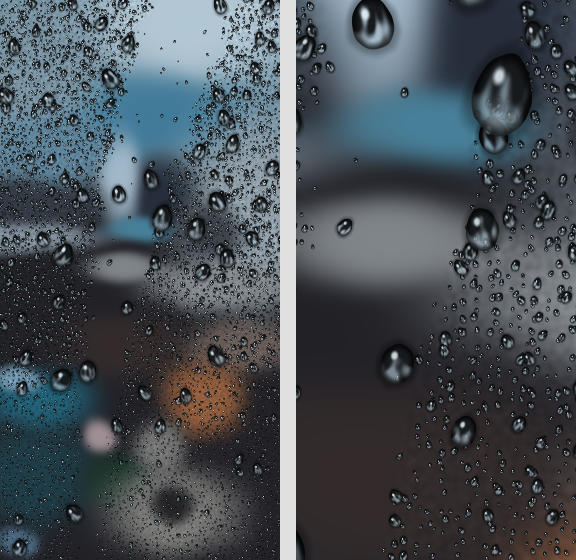
Left: the whole. Right: its middle third, enlarged.
Write a Shadertoy shader that draws this texture.

```glsl
// Rain drops on a window in front of a defocused city at dusk.
// Soft colour blobs build the scene; four jittered grids of lens-like drops,
// from fine mist to large beads, cover it except along a wiped, curved track.

#define MIST_CELLS 72.0
#define SMALL_CELLS 38.0
#define MEDIUM_CELLS 20.0
#define LARGE_CELLS 8.0
#define SCENE_WARP 0.035
#define RIM_DARKNESS 0.75
#define SHADOW 0.30
#define SKY_LIGHT vec3(0.71, 0.80, 0.85)
#define DROP_DARK vec3(0.09, 0.10, 0.11)

vec2 hash2(vec2 p) {
    vec3 q = fract(p.xyx * vec3(0.1031, 0.1030, 0.0973));
    q += dot(q, q.yzx + 33.33);
    return fract((q.xx + q.yz) * q.zy);
}

float gradientNoise(vec2 p) {
    vec2 i = floor(p), f = fract(p);
    vec2 u = f * f * f * (f * (f * 6.0 - 15.0) + 10.0);
    vec2 e = vec2(0.0, 1.0);
    float a = dot(hash2(i) * 2.0 - 1.0, f);
    float b = dot(hash2(i + e.yx) * 2.0 - 1.0, f - e.yx);
    float c = dot(hash2(i + e.xy) * 2.0 - 1.0, f - e.xy);
    float d = dot(hash2(i + e.yy) * 2.0 - 1.0, f - e.yy);
    return mix(mix(a, b, u.x), mix(c, d, u.x), u.y);
}

// Flat-topped soft ellipse of colour
void blob(inout vec3 col, vec2 p, vec2 center, vec2 size, vec3 tint) {
    vec2 d = (p - center) / size;
    float s = dot(d, d);
    col = mix(col, tint, exp(-s * s));
}

vec3 blurredCity(vec2 p) {
    p += SCENE_WARP * vec2(gradientNoise(p * 5.0), gradientNoise(p * 5.0 + 40.0));
    vec3 c = mix(vec3(0.13, 0.13, 0.15), vec3(0.43, 0.56, 0.63), smoothstep(1.15, 1.55, p.y));
    // Sky
    blob(c, p, vec2(0.68, 1.93), vec2(0.42, 0.24), vec3(0.70, 0.78, 0.83));
    blob(c, p, vec2(0.55, 1.58), vec2(0.36, 0.15), vec3(0.25, 0.48, 0.60));
    blob(c, p, vec2(0.08, 1.78), vec2(0.30, 0.28), vec3(0.48, 0.58, 0.64));
    blob(c, p, vec2(0.18, 1.46), vec2(0.27, 0.13), vec3(0.37, 0.52, 0.61));
    // Buildings and glowing gaps
    blob(c, p, vec2(0.92, 1.24), vec2(0.30, 0.36), vec3(0.57, 0.63, 0.67));
    blob(c, p, vec2(0.56, 1.30), vec2(0.14, 0.14), vec3(0.15, 0.18, 0.23));
    blob(c, p, vec2(0.43, 1.36), vec2(0.07, 0.17), vec3(0.63, 0.72, 0.79));
    blob(c, p, vec2(0.12, 1.27), vec2(0.26, 0.08), vec3(0.20, 0.23, 0.27));
    blob(c, p, vec2(0.10, 1.15), vec2(0.28, 0.06), vec3(0.50, 0.56, 0.61));
    blob(c, p, vec2(0.50, 1.18), vec2(0.12, 0.05), vec3(0.28, 0.50, 0.60));
    blob(c, p, vec2(0.75, 1.17), vec2(0.12, 0.10), vec3(0.24, 0.26, 0.29));
    blob(c, p, vec2(0.45, 1.04), vec2(0.15, 0.05), vec3(0.50, 0.52, 0.54));
    blob(c, p, vec2(0.78, 0.98), vec2(0.26, 0.10), vec3(0.52, 0.54, 0.56));
    blob(c, p, vec2(0.45, 0.76), vec2(0.25, 0.12), vec3(0.20, 0.17, 0.17));
    // Street lights and signs
    blob(c, p, vec2(0.87, 0.76), vec2(0.20, 0.10), vec3(0.42, 0.37, 0.35));
    blob(c, p, vec2(0.73, 0.58), vec2(0.15, 0.14), vec3(0.58, 0.37, 0.24));
    blob(c, p, vec2(0.14, 0.57), vec2(0.20, 0.12), vec3(0.13, 0.38, 0.47));
    blob(c, p, vec2(0.12, 0.30), vec2(0.24, 0.18), vec3(0.12, 0.24, 0.28));
    blob(c, p, vec2(0.06, 0.65), vec2(0.08, 0.05), vec3(0.45, 0.60, 0.70));
    blob(c, p, vec2(0.36, 0.44), vec2(0.06, 0.07), vec3(0.62, 0.56, 0.58));
    blob(c, p, vec2(0.43, 0.28), vec2(0.12, 0.10), vec3(0.10, 0.20, 0.16));
    blob(c, p, vec2(0.57, 0.40), vec2(0.10, 0.10), vec3(0.46, 0.46, 0.46));
    blob(c, p, vec2(0.62, 0.17), vec2(0.24, 0.16), vec3(0.49, 0.49, 0.48));
    blob(c, p, vec2(0.62, 0.20), vec2(0.09, 0.06), vec3(0.14, 0.14, 0.15));
    blob(c, p, vec2(0.06, 0.07), vec2(0.08, 0.05), vec3(0.30, 0.42, 0.52));
    return c;
}

// 0 inside the wiped track, 1 on the wet glass beside it
float wetness(vec2 p) {
    float middle = 0.32 + 0.095 * p.y * p.y;
    float halfWidth = 0.02 + 0.065 * p.y;
    float ragged = 0.05 * gradientNoise(p * 9.0);
    return smoothstep(-0.01, 0.03, abs(p.x - middle) - halfWidth + ragged);
}

// Inverted view inside a drop: dark top and rim, streaky light below
vec3 dropColor(vec2 q, float d, vec2 rnd, vec3 behind) {
    float streak = gradientNoise(q * vec2(2.2, 1.3) + rnd * 60.0);
    float light = smoothstep(-0.15, 0.45, 0.9 * streak - 0.45 * q.y + 0.05);
    vec3 c = mix(DROP_DARK, mix(behind, SKY_LIGHT, 0.6), light);
    c *= 1.0 - RIM_DARKNESS * smoothstep(0.60, 1.0, d);
    float glint = smoothstep(0.30, 0.08, length(q - vec2(-0.28, 0.38)));
    return mix(c, vec3(0.90, 0.95, 0.97), 0.85 * glint);
}

void addDrops(inout vec3 col, vec2 p, float cells, vec2 radii, float share, float inTrack) {
    vec2 home = floor(p * cells), bestQ = vec2(0.0), bestRnd = vec2(0.0);
    float best = 9.0, bestR = 1.0;
    for (int k = 0; k < 9; k++) {
        vec2 id = home + vec2(k % 3 - 1, k / 3 - 1);
        vec2 rnd = hash2(id + cells * 3.7), more = hash2(id + cells * 9.1 + 50.0);
        vec2 center = (id + 0.5 + 0.8 * (rnd - 0.5)) / cells;
        if (more.x > share * mix(inTrack, 1.0, wetness(center))) continue;
        float r = mix(radii.x, radii.y, more.y * more.y) * mix(0.75, 1.0, smoothstep(0.3, 1.2, center.y));
        float tilt = 1.3 * (rnd.x - 0.5);
        vec2 q = mat2(cos(tilt), sin(tilt), -sin(tilt), cos(tilt)) * (p - center) / r;
        q *= vec2(1.0 + 0.5 * rnd.y * (0.5 + 0.4 * q.y), 0.85);
        float d = length(q) * (1.0 + 0.12 * gradientNoise(q * 1.3 + rnd * 30.0));
        if (d < best) { best = d; bestQ = q; bestRnd = rnd; bestR = r; }
    }
    float pixel = 2.0 / iResolution.y;
    float cover = smoothstep(0.7, -0.7, (best - 1.0) * bestR / pixel);
    vec3 drop = dropColor(bestQ, best, bestRnd, col);
    col *= 1.0 - SHADOW * smoothstep(1.45, 1.0, best);
    col = mix(col, drop, cover);
}

void mainImage(out vec4 fragColor, in vec2 fragCoord) {
    vec2 p = 2.0 * fragCoord / iResolution.y;
    vec3 col = blurredCity(p);
    // Fine condensation
    col *= 1.0 + 0.22 * wetness(p) * gradientNoise(p * 95.0);
    // Drops, smallest first
    float upper = smoothstep(0.35, 1.1, p.y);
    addDrops(col, p, MIST_CELLS, vec2(0.0022, 0.0050), 0.68, 0.02);
    addDrops(col, p, SMALL_CELLS, vec2(0.0045, 0.0100), mix(0.22, 0.52, upper), 0.02);
    addDrops(col, p, MEDIUM_CELLS, vec2(0.0090, 0.0190), mix(0.08, 0.33, upper), 0.04);
    addDrops(col, p, LARGE_CELLS, vec2(0.0220, 0.0440), mix(0.16, 0.32, upper), 0.55);
    fragColor = vec4(clamp(col, 0.0, 1.0), 1.0);
}
```
